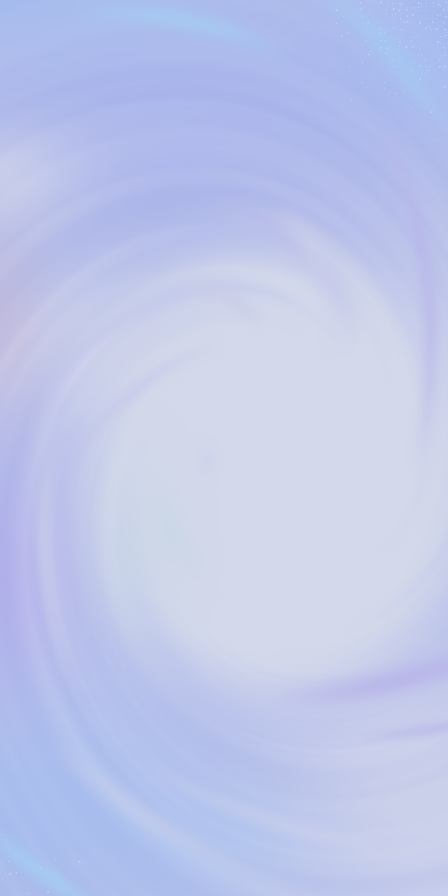
Reproduce this background procedurally as a WebGL 2 fragment shader.

```glsl
#version 300 es
precision highp float;
// A pale vortex in lavender and sky blue: soft tinted pools, a bright
// elliptical core, noise combed along a logarithmic spiral, curved
// brush strokes and scattered sparkles near two corners.
uniform vec2 u_resolution;
out vec4 outColor;

const vec3 CORE = vec3(0.826, 0.846, 0.918);
const vec3 LAVENDER = vec3(0.71, 0.745, 0.918);
const vec3 VIOLET = vec3(0.72, 0.71, 0.915);
const vec3 SKY = vec3(0.66, 0.75, 0.935);
const vec3 CYAN = vec3(0.64, 0.81, 0.955);
const vec3 PALE = vec3(0.80, 0.82, 0.918);
const vec3 TEAL = vec3(0.785, 0.84, 0.905);
const vec3 PINK = vec3(0.775, 0.745, 0.87);
const vec2 CENTER = vec2(0.60, 0.93);

float hash(vec2 p) {
  return fract(sin(dot(p, vec2(127.1, 311.7))) * 43758.5453);
}

float noise(vec2 p) {
  vec2 i = floor(p), f = fract(p);
  f = f * f * (3.0 - 2.0 * f);
  return mix(mix(hash(i), hash(i + vec2(1, 0)), f.x),
             mix(hash(i + vec2(0, 1)), hash(i + vec2(1, 1)), f.x), f.y);
}

// Noise stretched along spiral arms; seamless around the full turn.
float spiralNoise(vec2 q, float twist, float detail) {
  float depth = log(length(q) + 0.05);
  float angle = atan(q.y, q.x) - twist * depth;
  return noise(detail * vec2(cos(angle), sin(angle)) + depth * vec2(1.3, 0.9) + 20.0);
}

// Soft elliptical pool of colour.
float pool(vec2 p, vec2 center, vec2 radius) {
  vec2 d = (p - center) / radius;
  return exp(-dot(d, d));
}

// Tapered stroke from a to b, bowed to the left of its direction.
float stroke(vec2 p, vec2 a, vec2 b, float bend, float width) {
  vec2 axis = b - a;
  float len = length(axis);
  vec2 dir = axis / len;
  float t = clamp(dot(p - a, dir) / len, 0.0, 1.0);
  float off = dot(p - a, vec2(-dir.y, dir.x)) - 4.0 * bend * t * (1.0 - t);
  float taper = sin(3.14159 * t);
  return taper * exp(-off * off / (width * width));
}

// Random round glints, one per grid cell, kept where density allows.
float sparkles(vec2 p, float cells, float density) {
  vec2 id = floor(p * cells);
  vec2 spot = 0.3 + 0.4 * vec2(hash(id), hash(id + 7.3));
  float size = mix(0.08, 0.28, hash(id + 3.1));
  float d = length(fract(p * cells) - spot);
  return step(1.0 - density, hash(id + 11.7)) * smoothstep(size, 0.0, d);
}

vec3 backdrop(vec2 p) {
  vec3 c = LAVENDER;
  c = mix(c, vec3(0.68, 0.72, 0.923), pool(p, vec2(0.4, 1.77), vec2(0.7, 0.22)));
  c = mix(c, SKY, 0.9 * pool(p, vec2(0.0, 2.02), vec2(0.6, 0.16)));
  c = mix(c, vec3(0.66, 0.74, 0.94), pool(p, vec2(1.0, 1.9), vec2(0.25, 0.2)));
  c = mix(c, PALE, 0.75 * pool(p, vec2(0.0, 1.6), vec2(0.17, 0.13)));
  c = mix(c, PALE, 0.85 * pool(p, vec2(0.2, 1.22), vec2(0.24, 0.17)));
  c = mix(c, PINK, 0.9 * pool(p, vec2(-0.02, 1.28), vec2(0.12, 0.2)));
  c = mix(c, PALE, 0.8 * pool(p, vec2(1.0, 1.12), vec2(0.22, 0.38)));
  c = mix(c, vec3(0.705, 0.70, 0.92), pool(p, vec2(0.02, 0.7), vec2(0.15, 0.25)));
  c = mix(c, SKY, 0.85 * pool(p, vec2(0.08, 0.2), vec2(0.35, 0.25)));
  c = mix(c, SKY, 0.8 * pool(p, vec2(0.48, 0.13), vec2(0.3, 0.13)));
  return mix(c, PALE, 0.95 * pool(p, vec2(0.95, 0.24), vec2(0.32, 0.3)));
}

vec3 brushwork(vec3 c, vec2 p) {
  // Upper arcs and right rim
  c = mix(c, CYAN, 0.6 * stroke(p, vec2(0.15, 1.97), vec2(0.66, 1.86), 0.04, 0.025));
  c = mix(c, CYAN, 0.5 * stroke(p, vec2(0.7, 2.03), vec2(1.0, 1.7), 0.03, 0.03));
  c = mix(c, VIOLET, 0.6 * stroke(p, vec2(0.84, 1.76), vec2(0.93, 0.95), 0.07, 0.02));
  c = mix(c, VIOLET, 0.4 * stroke(p, vec2(0.48, 1.56), vec2(0.8, 1.22), 0.06, 0.022));
  c = mix(c, PALE, 0.6 * stroke(p, vec2(0.62, 1.55), vec2(0.76, 1.2), 0.03, 0.03));
  c = mix(c, vec3(0.79, 0.80, 0.9), 0.7 * stroke(p, vec2(0.4, 1.37), vec2(0.59, 1.27), 0.02, 0.02));
  // Left feathers, repeated inward
  for (int i = 0; i < 4; i++) {
    vec2 shift = vec2(0.045, -0.055) * float(i);
    c = mix(c, mix(PALE, VIOLET, 0.6 * mod(float(i), 2.0)),
            0.35 * stroke(p, vec2(0.0, 1.08) + shift, vec2(0.36, 1.4) + shift, 0.05, 0.018));
  }
  c = mix(c, PALE, 0.6 * stroke(p, vec2(0.13, 1.1), vec2(0.17, 0.45), -0.05, 0.025));
  // Lower sweeps
  c = mix(c, VIOLET, 0.85 * stroke(p, vec2(0.6, 0.44), vec2(1.2, 0.6), -0.035, 0.03));
  c = mix(c, VIOLET, 0.6 * stroke(p, vec2(0.8, 0.35), vec2(1.15, 0.42), -0.01, 0.016));
  c = mix(c, PALE, 0.5 * stroke(p, vec2(0.1, 0.36), vec2(0.7, 0.0), -0.04, 0.025));
  c = mix(c, PALE, 0.5 * stroke(p, vec2(0.3, 0.3), vec2(1.05, 0.08), -0.04, 0.02));
  c = mix(c, CYAN, 0.7 * stroke(p, vec2(-0.05, 0.17), vec2(0.25, -0.05), -0.01, 0.02));
  // Faint marks inside the core
  c = mix(c, TEAL, 0.6 * pool(p, vec2(0.3, 0.78), vec2(0.1, 0.17)));
  c = mix(c, TEAL, 0.6 * stroke(p, vec2(0.35, 0.92), vec2(0.46, 0.7), -0.02, 0.03));
  return mix(c, LAVENDER, 0.15 * pool(p, vec2(0.46, 0.97), vec2(0.02, 0.03)));
}

void main() {
  vec2 p = gl_FragCoord.xy / u_resolution * vec2(1.0, 2.0);
  vec2 q = (p - CENTER) / vec2(0.40, 0.47);
  float broad = spiralNoise(q, 3.5, 3.0) - 0.5;
  float fine = spiralNoise(q, 4.0, 11.0) - 0.5;

  float radius = length(q) + 0.26 * broad + 0.08 * fine;
  float core = 1.0 - smoothstep(0.78, 1.3, radius);
  vec3 color = backdrop(p) + (0.045 * broad + 0.025 * fine) * vec3(1.0, 0.85, 0.25);
  color = brushwork(mix(color, CORE, core), p);

  float corner = pool(p, vec2(0.97, 1.96), vec2(0.16, 0.14));
  float low = pool(p, vec2(0.05, 0.03), vec2(0.12, 0.06));
  float glints = sparkles(p, 70.0, 0.7 * corner + 0.3 * low) + sparkles(p + 0.37, 120.0, 0.6 * corner);
  color = mix(color, vec3(0.78, 0.91, 0.98), 0.6 * min(glints, 1.0));
  outColor = vec4(color, 1.0);
}
```
